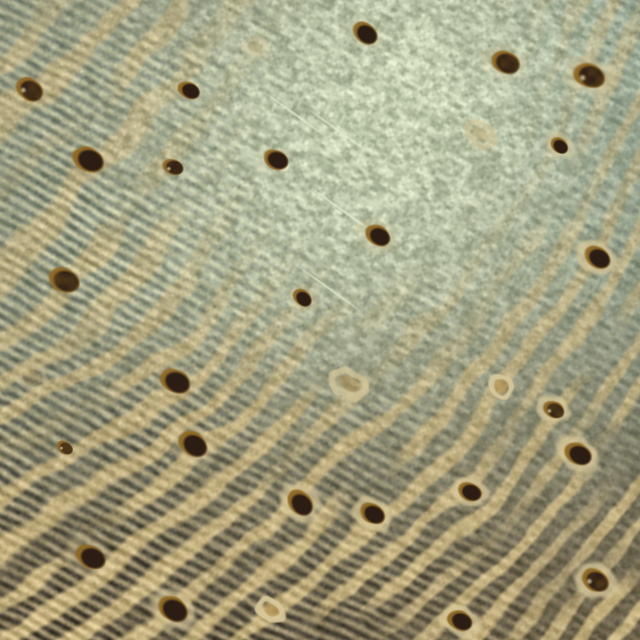
This texture is drawn by a Shadertoy shader. Its source:

```glsl
// Micrograph of a thin shell: wavy tan ridges crossed by fine striae, a grainy
// pool of light, and scattered oval pores. Ridges and striae are periodic bands
// of noise-warped phase fields; pores sit on a jittered grid.

const vec3 BROWN   = vec3(0.43, 0.39, 0.30);
const vec3 SAGE    = vec3(0.56, 0.58, 0.49);
const vec3 GLOW    = vec3(0.79, 0.83, 0.71);
const vec3 TAN     = vec3(0.79, 0.71, 0.51);
const vec3 AMBER   = vec3(0.56, 0.41, 0.15);
const vec3 CORE    = vec3(0.17, 0.11, 0.08);
const vec3 CREAM   = vec3(0.85, 0.79, 0.61);
const vec2 LIGHT_POS     = vec2(0.60, 0.81);
const float RIDGE_PITCH  = 0.057;
const float STRIA_PITCH  = 0.0165;
const float STRIA_ANGLE  = -0.48;
const float GRAIN_FREQ   = 125.0;
const float PORE_GRID    = 6.0;
const float PORE_ANGLE   = -0.60;
const float PORE_RADIUS  = 0.023;

float hash(vec2 p) {
    vec3 q = fract(p.xyx * 0.1031);
    q += dot(q, q.yzx + 33.33);
    return fract((q.x + q.y) * q.z);
}

float noise(vec2 p) {
    vec2 i = floor(p), f = fract(p);
    f = f * f * (3.0 - 2.0 * f);
    return mix(mix(hash(i), hash(i + vec2(1, 0)), f.x),
               mix(hash(i + vec2(0, 1)), hash(i + vec2(1, 1)), f.x), f.y);
}

vec2 rotate(vec2 p, float a) {
    float c = cos(a), s = sin(a);
    return vec2(c * p.x + s * p.y, c * p.y - s * p.x);
}

// Ridge phase: bands climb to the right and steepen toward the right and top.
float ridgePhase(vec2 p) {
    float f = 0.72 * p.x - 0.68 * p.y;
    f += 0.28 * (p.x - 0.4) * (p.x - 0.4) + 0.22 * (p.y - 0.5) * (p.y - 0.5);
    f += 0.050 * noise(p * 4.0 + 3.0) + 0.020 * noise(p * 13.0 + 20.0);
    f += 0.007 * noise(p * 38.0);
    return f / RIDGE_PITCH;
}

// Paints one grid cell's pore or pale ring over the colour.
vec3 paintPore(vec3 col, vec2 p, vec2 cell) {
    vec2 jitter = vec2(hash(cell + 11.3), hash(cell + 47.7));
    vec2 center = (cell + 0.15 + 0.7 * jitter) / PORE_GRID;
    float kind = hash(cell + 83.1);
    float size = PORE_RADIUS * mix(0.55, 1.15, hash(cell + 5.9));
    vec2 d = rotate(p - center, PORE_ANGLE + 0.5 * (hash(cell + 29.0) - 0.5));
    float wobble = 0.35 * (noise(p * 65.0) - 0.5);
    float r = length(d * vec2(1.0, 1.35)) / size;
    float corner = smoothstep(0.7, 1.4, center.x + 1.0 - center.y);

    if (kind < 0.60) {
        // Dark pore: halo in the lower right, amber rim, shifted core.
        float halo = smoothstep(1.9, 1.3, r + 1.5 * wobble);
        col = mix(col, CREAM, halo * mix(0.08, 0.75, corner));
        col = mix(col, AMBER, smoothstep(1.15, 0.85, r + 0.4 * wobble));
        vec2 inner = (d - vec2(0.18, 0.0) * size) * vec2(1.0, 1.3);
        float rc = length(inner) / size;
        vec3 core = mix(CORE, AMBER * 0.8, 0.5 * noise(p * 80.0) * step(0.35, kind));
        col = mix(col, core, smoothstep(0.95, 0.65, rc));
        float glint = smoothstep(0.3, 0.0, length(d / size + vec2(0.3, 0.3)));
        col = mix(col, CREAM, glint * step(0.42, kind) * 0.8);
    } else if (kind < 0.88) {
        // Pale ragged ring around a brownish hollow.
        float ring = smoothstep(0.42, 0.12, abs(r - 1.0 + 1.4 * wobble));
        float hollow = smoothstep(0.85, 0.45, r + wobble);
        col = mix(col, AMBER + 0.12, hollow * mix(0.25, 0.55, corner));
        col = mix(col, CREAM, ring * mix(0.35, 0.9, corner));
    }
    return col;
}

void mainImage(out vec4 fragColor, in vec2 fragCoord) {
    vec2 p = fragCoord / iResolution.xy;

    // Broad lighting: a pool of light over sage, browning downward.
    vec2 toLight = rotate(p - LIGHT_POS, 0.9) * vec2(0.9, 1.1);
    float glow = exp(-7.0 * dot(toLight, toLight));
    float low = smoothstep(0.75, 0.05, p.y + 0.12 * noise(p * 3.0));
    vec3 col = mix(SAGE, BROWN, low);
    col = mix(col, GLOW, glow * 0.92);
    col += vec3(-0.04, 0.0, 0.03) * smoothstep(0.7, 1.1, p.x) * p.y;

    // Tan ridges with varying strength and width.
    float phase = ridgePhase(p);
    float offset = abs(fract(phase) - 0.5);
    float width = 0.17 + 0.13 * noise(p * 16.0 + 7.0);
    float ridge = smoothstep(width + 0.09, width - 0.10, offset);
    ridge *= smoothstep(0.08, 0.45, noise(p * 7.0 + floor(phase) * 5.0));
    ridge *= (1.0 - smoothstep(0.2, 0.8, glow)) * mix(0.62, 0.95, low);

    // Fine striae, strongest at the lower left, with broken edges.
    vec2 s = rotate(p, STRIA_ANGLE);
    float across = s.y + 0.018 * noise(p * 5.0 + 9.0) + 0.004 * noise(p * 30.0);
    float stria = cos(6.2832 * across / STRIA_PITCH);
    float striaGain = mix(0.04, 0.14, smoothstep(1.1, 0.15, p.x + 0.5 * p.y));
    striaGain *= (1.0 - 0.85 * glow) * (0.5 + noise(p * 9.0 + 31.0));
    col += stria * striaGain * vec3(1.1, 1.0, 0.75);
    col = mix(col, TAN + 0.4 * stria * striaGain, ridge);

    // Grain stretched along the striae.
    float grain = noise(s * GRAIN_FREQ * vec2(0.7, 1.1)) - 0.5;
    grain += 0.6 * (noise(s * GRAIN_FREQ * 1.7 + 50.0) - 0.5);
    col += grain * mix(0.13, 0.25, glow) * vec3(1.0, 0.97, 0.95);

    // A few thin pale scratches.
    for (float i = 0.0; i < 4.0; i++) {
        vec2 start = vec2(0.25 + 0.3 * hash(vec2(i, 2.0)), 0.5 + 0.35 * hash(vec2(i, 8.0)));
        vec2 d = rotate(p - start, -0.62);
        float ends = smoothstep(0.07, 0.03, abs(d.x));
        col = mix(col, GLOW + 0.1, 0.6 * ends * smoothstep(0.003, 0.0005, abs(d.y)));
    }

    vec2 home = floor(p * PORE_GRID);
    for (float y = -1.0; y <= 1.0; y++)
        for (float x = -1.0; x <= 1.0; x++)
            col = paintPore(col, p, home + vec2(x, y));

    fragColor = vec4(clamp(col, 0.0, 1.0), 1.0);
}
```
